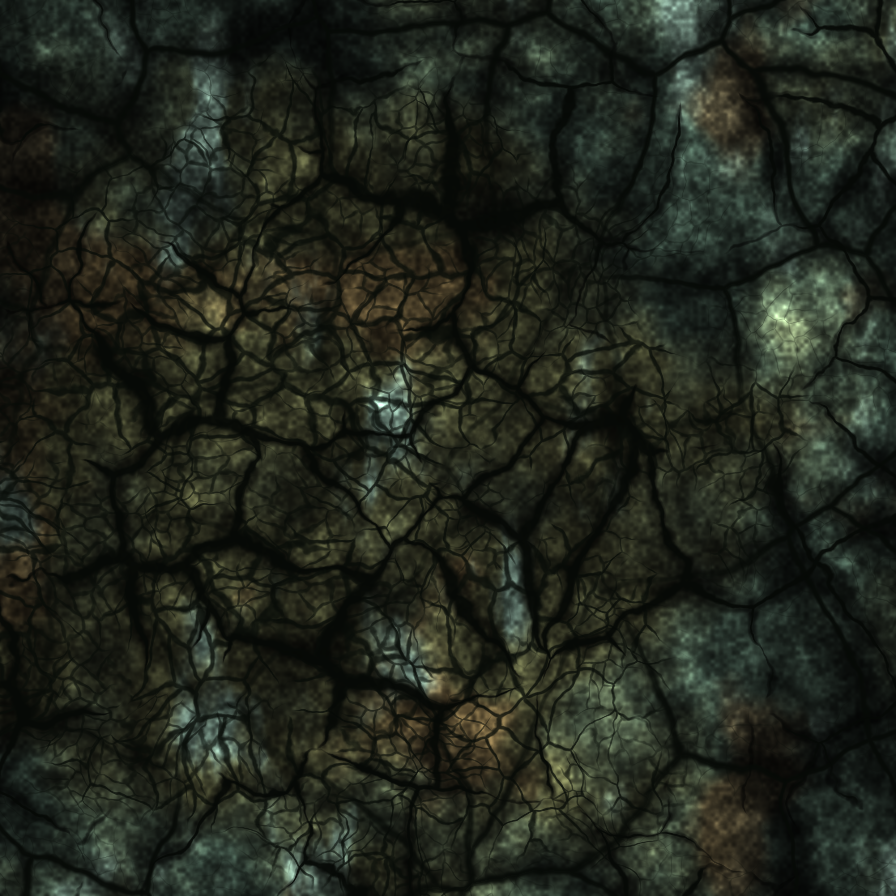
Write a WebGL 2 fragment shader that draws this texture.

```glsl
#version 300 es
precision highp float;

#define BOULDER_SCALE 5.5
#define CRACK_SCALE 8.0
#define FINE_SCALE 21.0
#define HAIR_SCALE 44.0
#define GRAIN_SCALE 210.0
#define EXPOSURE 0.215
#define DARK vec3(0.030, 0.047, 0.030)
#define OLIVE vec3(0.95, 0.98, 0.65)
#define TEAL vec3(0.76, 1.00, 0.86)
#define RUST vec3(1.25, 0.92, 0.58)

uniform vec2 u_resolution;
out vec4 fragColor;

float hash12(vec2 p) {
    vec3 q = fract(p.xyx * 0.1031);
    q += dot(q, q.yzx + 33.33);
    return fract((q.x + q.y) * q.z);
}

vec2 hash22(vec2 p) {
    vec3 q = fract(p.xyx * vec3(0.1031, 0.1030, 0.0973));
    q += dot(q, q.yzx + 33.33);
    return fract((q.xx + q.yz) * q.zy);
}

float noise(vec2 p) {
    vec2 i = floor(p), f = fract(p);
    f = f * f * (3.0 - 2.0 * f);
    float low = mix(hash12(i), hash12(i + vec2(1, 0)), f.x);
    float high = mix(hash12(i + vec2(0, 1)), hash12(i + vec2(1, 1)), f.x);
    return mix(low, high, f.y);
}

float fbm(vec2 p) {
    float sum = 0.0, amp = 0.516;
    for (int i = 0; i < 5; i++) {
        sum += amp * noise(p);
        p = mat2(1.6, 1.2, -1.2, 1.6) * p + 11.7;
        amp *= 0.5;
    }
    return sum;
}

vec2 warp(vec2 p, float scale) {
    return vec2(fbm(p * scale + 3.1), fbm(p * scale + 47.3)) - 0.5;
}

// x: distance to the cell border, y: cell hash, zw: offset to the cell seed
vec4 cells(vec2 p) {
    vec2 base = floor(p), f = fract(p), nearCell = vec2(0), nearOff = vec2(0);
    float best = 9.0;
    for (int j = -1; j <= 1; j++)
    for (int i = -1; i <= 1; i++) {
        vec2 g = vec2(i, j);
        vec2 off = g + hash22(base + g) - f;
        float d = dot(off, off);
        if (d < best) { best = d; nearCell = g; nearOff = off; }
    }
    float border = 9.0;
    for (int j = -2; j <= 2; j++)
    for (int i = -2; i <= 2; i++) {
        vec2 g = nearCell + vec2(i, j);
        vec2 diff = g + hash22(base + g) - f - nearOff;
        if (dot(diff, diff) > 1e-5)
            border = min(border, dot(0.5 * (diff + 2.0 * nearOff), normalize(diff)));
    }
    return vec4(border, hash12(base + nearCell + 5.0), nearOff);
}

// Crack coverage; the width is in canvas units
float crack(vec2 p, float scale, float width, float pixel) {
    float d = cells(p * scale).x / scale;
    return (1.0 - smoothstep(width * 0.35, width + pixel, d)) * smoothstep(0.0, pixel, width);
}

void main() {
    float side = min(u_resolution.x, u_resolution.y);
    float pixel = 1.0 / side;
    vec2 p = (gl_FragCoord.xy - 0.5 * u_resolution) / side + 0.5;

    float cloud = fbm(p * 4.0 + 8.0);
    float patches = fbm(p * 9.0 + 31.0);
    float crust = 1.0 - smoothstep(0.29, 0.50, length(p - vec2(0.45, 0.44)) + 0.5 * (cloud - 0.5));

    // Large boulders with soft hollows and slanted faces
    vec2 rough = warp(p, 7.0);
    vec4 boulder = cells((p + 0.07 * rough) * BOULDER_SCALE + 2.0);
    float seamDist = boulder.x / BOULDER_SCALE;
    float seam = 1.0 - smoothstep(0.001, 0.003 + 0.006 * patches, seamDist);
    float hollow = 1.0 - smoothstep(0.0, 0.045, seamDist);
    float slant = dot(boulder.zw, vec2(0.6, -0.8));

    // Stone tone from coarse blotches down to grain
    float mottle = fbm(p * 38.0);
    float streak = fbm(p * vec2(26.0, 11.0) + 63.0);
    float grain = noise(p * GRAIN_SCALE) * 0.6 + noise(p * GRAIN_SCALE * 0.53 + 9.0) * 0.4;
    float stops = 2.4 * (cloud - 0.5) + 1.5 * (patches - 0.5) + 2.1 * (mottle - 0.5)
                + 1.7 * (grain - 0.5) + 1.1 * (streak - 0.5);
    stops += (1.0 - crust) * (0.8 * (boulder.y - 0.5) + 0.5 * slant);
    stops -= hollow * mix(1.2, 0.45, crust);
    stops -= 0.5 * smoothstep(0.35, 0.75, length(p - vec2(0.45, 0.42)));
    float light = EXPOSURE * exp2(stops);

    // Branching fissures and dried crust
    vec2 bent = p + 0.10 * rough + 0.012 * warp(p, 34.0);
    float open = smoothstep(0.38, 0.66, fbm(p * 5.0 + 90.0));
    float fissure = crack(bent, CRACK_SCALE, 0.010 * open * mix(0.35, 1.0, crust), pixel);
    float shade = crack(bent, CRACK_SCALE, 0.024 * open, pixel);
    float fineOpen = smoothstep(0.30, 0.62, patches) * crust;
    float fine = crack(bent + 0.3, FINE_SCALE, 0.0040 * fineOpen, pixel);
    float hairOpen = smoothstep(0.34, 0.60, fbm(p * 12.0 + 70.0)) * mix(0.25, 1.0, crust);
    float hair = crack(bent + 0.7, HAIR_SCALE, 0.0019 * hairOpen, pixel);

    // Mineral tints
    float olive = clamp(crust * 0.95 + 1.6 * (patches - 0.42), 0.0, 1.0);
    vec3 tint = mix(TEAL, OLIVE, olive);
    float stain = smoothstep(0.58, 0.74, fbm(p * 6.0 + 120.0));
    tint = mix(tint, RUST, 0.55 * stain);
    float lichen = smoothstep(0.53, 0.72, fbm(p * vec2(9.0, 6.0) + 150.0)) * smoothstep(0.38, 0.65, streak);
    tint = mix(tint, vec3(0.84, 1.04, 0.94), lichen);
    light *= 1.0 + 0.8 * lichen;

    vec3 color = light * tint;
    color *= 1.0 - 0.45 * shade;
    color = mix(color, DARK, 0.60 * hair);
    color = mix(color, DARK, 0.78 * fine);
    color = mix(color, DARK * 0.8, seam * mix(0.92, 0.45, crust));
    color = mix(color, DARK * 0.7, 0.92 * fissure);
    fragColor = vec4(max(color, DARK * 0.5), 1.0);
}
```
